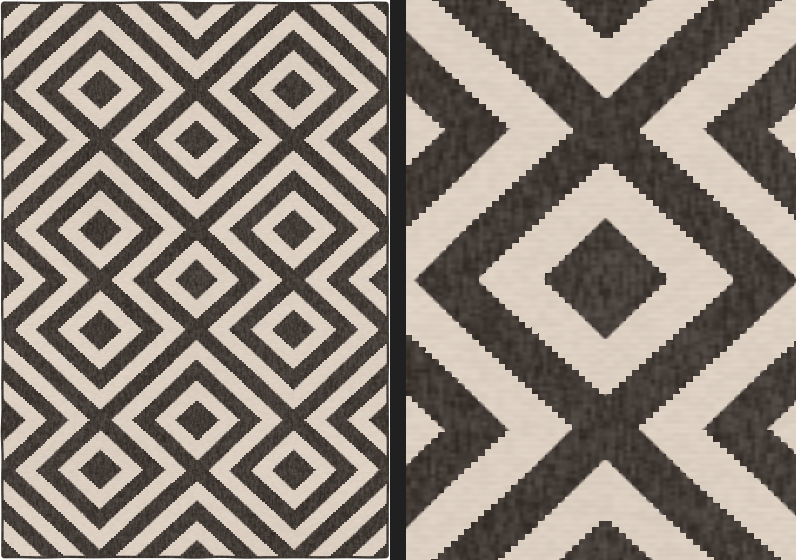
Left, the full canvas; right, a detail of the centre.
A Shadertoy shader for this pattern:

```glsl
// Flat-woven rug of nested diamonds and chevrons in charcoal and cream.
// Folding x and y like a mirror turns one set of diagonal stripes into the
// whole layout; stitch snapping and noise add the woven edges and the yarn.

const vec2 BAND = vec2(0.0384, 0.03574);      // stripe size along x and y
const vec2 STITCH = vec2(0.0040, 0.0036);     // size of one woven knot
const vec2 RUG_HALF = vec2(0.3462, 0.4970);
const vec3 CREAM = vec3(0.865, 0.815, 0.765);
const vec3 CHARCOAL = vec3(0.255, 0.228, 0.208);
const vec3 BACKDROP = vec3(0.99, 0.99, 0.98);

float hash(vec2 p) {
    vec3 q = fract(vec3(p.xyx) * 0.1031);
    q += dot(q, q.yzx + 33.33);
    return fract((q.x + q.y) * q.z);
}

float valueNoise(vec2 p) {
    vec2 cell = floor(p), f = fract(p);
    f = f * f * (3.0 - 2.0 * f);
    float low = mix(hash(cell), hash(cell + vec2(1.0, 0.0)), f.x);
    float high = mix(hash(cell + vec2(0.0, 1.0)), hash(cell + vec2(1.0)), f.x);
    return mix(low, high, f.y);
}

// Antialiased step: 0 below the edge, 1 above it
float cover(float distance, float width) {
    return clamp(distance / width + 0.5, 0.0, 1.0);
}

float roundedBox(vec2 p, vec2 halfSize, float radius) {
    vec2 q = abs(p) - halfSize + radius;
    return length(max(q, 0.0)) + min(max(q.x, q.y), 0.0) - radius;
}

// Stripe coordinate, in bands: mirrored every 4.5 bands across,
// and alternately after 2.5 and 4.5 bands away from the middle row
float foldedStripe(vec2 p) {
    vec2 b = p / BAND;
    float across = abs(mod(b.x + 4.5, 9.0) - 4.5);
    float down = mod(abs(b.y), 7.0);
    return across + min(down, 5.0 - down);
}

// 0 on dark bands, 1 on light ones
float lightBand(vec2 p, float pixel) {
    float fromDark = 2.0 * abs(fract(0.5 * foldedStripe(p) + 0.25) - 0.5);
    return cover(fromDark - 0.51, pixel * length(1.0 / BAND));
}

// Pulls points towards knot centres, which steps the diagonal edges
vec2 snapToStitch(vec2 p, float amount) {
    vec2 knot = (floor(p / STITCH) + 0.5) * STITCH;
    return mix(p, knot, amount);
}

// Upright flecks in the dark yarn
vec3 darkYarn(vec2 p) {
    float fleck = valueNoise(p * vec2(420.0, 150.0));
    float grain = valueNoise(p * vec2(260.0, 480.0) + 31.0);
    float wear = valueNoise(p * 9.0 + 7.0);
    float shade = 0.10 * (fleck - 0.5) + 0.07 * (grain - 0.5) + 0.03 * (wear - 0.5);
    return CHARCOAL + shade + 0.004;
}

// Fine horizontal ribs in the light yarn
vec3 lightYarn(vec2 p) {
    float rib = abs(fract(p.y / STITCH.y) - 0.5) - 0.25;
    float grain = valueNoise(p * vec2(200.0, 380.0) + 53.0) - 0.5;
    float wear = valueNoise(p * 6.0 + 19.0) - 0.5;
    return CREAM + 0.025 * rib + 0.035 * grain + 0.02 * wear;
}

void mainImage(out vec4 fragColor, in vec2 fragCoord) {
    float pixel = 1.0 / iResolution.y;
    vec2 p = (fragCoord - 0.5 * iResolution.xy) * pixel;

    // Pattern sits slightly right of centre and drifts with the weave
    vec2 drift = vec2(valueNoise(p * 7.0 + 40.0), valueNoise(p * 7.0 + 80.0)) - 0.5;
    vec2 woven = snapToStitch(p - vec2(0.0035, 0.0) + 0.002 * drift, 0.7);
    vec3 color = mix(darkYarn(p), lightYarn(p), lightBand(woven, pixel));

    // Bound edge with a small waver, then the backdrop
    float waver = 0.0016 * (valueNoise(p * 22.0 + 11.0) - 0.5);
    float edge = roundedBox(p, RUG_HALF, 0.006) + waver;
    color = mix(color, darkYarn(p) * 0.95, cover(edge + 0.0042, pixel));
    color = mix(color, BACKDROP, cover(edge, pixel));

    fragColor = vec4(color, 1.0);
}
```
